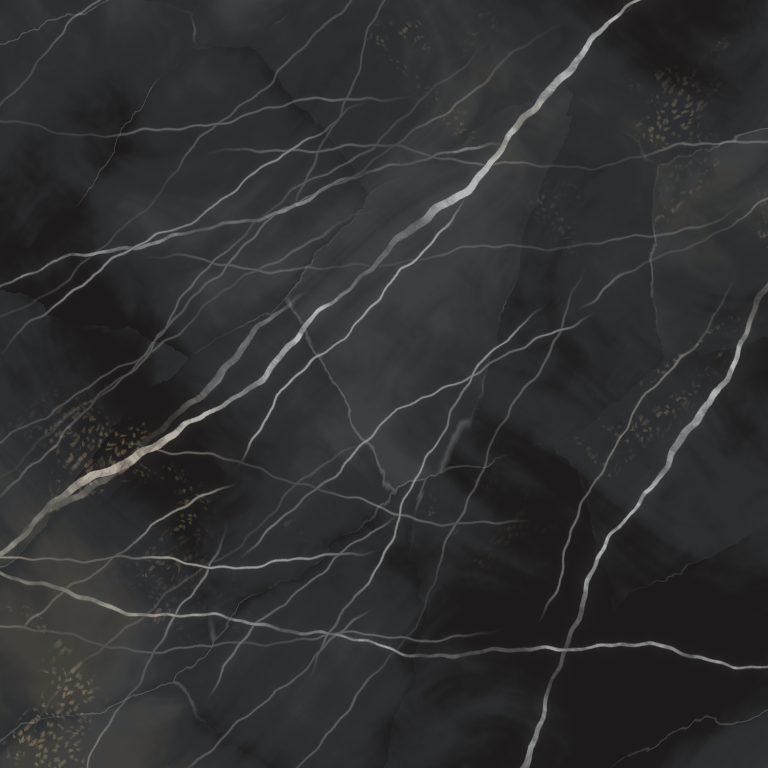
A WebGL 1 fragment shader for this texture:

```glsl
precision highp float;
// Dark polished marble: cloudy charcoal split into slanted plates and crossed by pale veins.
// Clouds are layered warped sines, plates and rusty flecks are cellular noise,
// and veins are distances to wandering lines, most of them scattered by a loop.

uniform vec2 u_resolution;

float hash(float n) { return fract(sin(n * 12.9898) * 43758.5453); }

vec2 hash2(vec2 p) {
  return fract(sin(vec2(dot(p, vec2(127.1, 311.7)), dot(p, vec2(269.5, 183.3)))) * 43758.5453);
}

vec2 direction(float angle) { return vec2(cos(angle), sin(angle)); }

// Layered sines, roughly -1 to 1
float clouds(vec2 p) {
  float sum = 0.0;
  float amplitude = 0.55;
  for (int i = 0; i < 6; i++) {
    p += 0.5 * sin(p.yx * 1.7 + vec2(1.3, 4.1));
    sum += amplitude * sin(p.x) * sin(p.y + 0.7);
    p = mat2(1.5, 1.1, -1.1, 1.5) * p + 2.3;
    amplitude *= 0.58;
  }
  return sum;
}

// Nearest distance, gap to the second nearest, and random value of the cell
vec3 cellular(vec2 p) {
  vec2 cell = floor(p);
  float first = 8.0;
  float second = 8.0;
  float id = 0.0;
  for (int y = -1; y <= 1; y++) {
    for (int x = -1; x <= 1; x++) {
      vec2 corner = cell + vec2(x, y);
      vec2 seed = hash2(corner);
      float d = length(corner + seed - p);
      if (d < first) {
        second = first;
        first = d;
        id = fract(seed.x * 7.3 + seed.y * 3.7);
      } else {
        second = min(second, d);
      }
    }
  }
  return vec3(first, second - first, id);
}

// Sideways drift of a vein along its length
float wander(float t, float seed) {
  return 0.022 * sin(t * 5.0 + seed) + 0.009 * sin(t * 14.0 + seed * 2.3)
       + 0.004 * sin(t * 33.0 + seed * 3.7) + 0.0016 * sin(t * 87.0 + seed * 5.1)
       + 0.0008 * sin(t * 190.0 + seed);
}

// Brightness of one vein; width is half its thickness
float vein(vec2 p, vec2 origin, float angle, float reach, float width, float seed) {
  vec2 along = direction(angle);
  vec2 q = p - origin;
  float t = dot(q, along);
  float d = abs(dot(q, vec2(-along.y, along.x)) + wander(t, seed));
  float swell = width * (0.65 + 0.5 * sin(t * 17.0 + seed) * sin(t * 7.3 - seed));
  float core = 1.0 - smoothstep(swell, swell + 0.0024, d);
  float halo = 0.13 * exp(-d / (0.003 + width * 2.0));
  float pulse = sin(t * 23.0 + seed * 1.7) + sin(t * 9.1 - seed);
  float strength = mix(0.4, 1.0, smoothstep(-1.3, 0.6, pulse));
  return (core + halo) * strength * (1.0 - smoothstep(reach * 0.75, reach, abs(t)));
}

void main() {
  vec2 uv = gl_FragCoord.xy / u_resolution.y;
  float fine = clouds(uv * 45.0);

  // Slanted plates with their own tone, some darkened along one edge
  vec2 slant = direction(0.72);
  vec2 bent = uv + 0.035 * vec2(clouds(uv * 6.0 + 3.0), clouds(uv * 6.0 + 9.0));
  vec2 grain = vec2(dot(bent, slant), dot(bent, vec2(-slant.y, slant.x)));
  vec3 plate = cellular(grain * vec2(2.7, 4.6) + 5.0);

  float tone = 0.16 + 1.3 * clouds(uv * 5.0 + 1.0) + 0.22 * fine;
  tone += 1.1 * (plate.z - 0.5);
  tone -= 0.9 * smoothstep(0.6, 0.7, plate.z) * exp(-plate.y * 5.0);
  tone -= 0.8 * exp(-dot(uv - vec2(0.88, 0.35), uv - vec2(0.88, 0.35)) * 14.0);

  // Charcoal between brown black and smoky grey, warmer in patches
  float rust = smoothstep(0.1, 0.6, clouds(uv * 4.0 + 7.0));
  vec3 smoke = mix(vec3(0.235, 0.243, 0.252), vec3(0.255, 0.248, 0.228), rust);
  vec3 color = mix(vec3(0.172, 0.178, 0.187), smoke, smoothstep(0.0, 1.0, tone));
  color = mix(color, vec3(0.108, 0.1, 0.1), smoothstep(0.0, 1.0, -tone));

  // Rusty flecks
  float fleck = 1.0 - smoothstep(0.1, 0.42, cellular(uv * 95.0 + fine).x);
  color += vec3(0.2, 0.16, 0.1) * fleck * rust * smoothstep(0.1, 0.5, clouds(uv * 16.0));

  // Hairline seams between plates
  float seam = 1.0 - smoothstep(0.0, 0.016, plate.y);
  color += 0.13 * seam * smoothstep(-0.1, 0.4, clouds(uv * 7.0 + 4.0));

  // Thin veins: most rise to the right, every fourth lies flat
  vec2 frayed = uv + 0.0012 * vec2(fine, -fine);
  float thin = 0.0;
  for (int i = 0; i < 24; i++) {
    float n = float(i) * 3.17 + 1.0;
    vec2 origin = vec2(hash(n), hash(n + 0.31));
    float angle = mod(float(i), 4.0) < 0.5 ? 0.5 * hash(n + 0.5) - 0.3 : 0.55 + 0.5 * hash(n + 0.5);
    float level = 0.16 + 0.55 * pow(hash(n + 0.9), 2.0);
    thin = max(thin, level * vein(frayed, origin, angle, 0.15 + 0.4 * hash(n + 0.7), 0.0004, n));
  }

  // Principal veins: two steep, two flat, and a frayed companion
  float bold = vein(frayed, vec2(0.45, 0.64), 0.7, 1.2, 0.0042, 2.0);
  bold = max(bold, 0.85 * vein(frayed, vec2(0.84, 0.32), 1.1, 0.9, 0.0032, 5.2));
  bold = max(bold, 0.75 * vein(frayed, vec2(0.5, 0.18), -0.13, 0.7, 0.0014, 8.4));
  bold = max(bold, 0.6 * vein(frayed, vec2(0.28, 0.71), 0.2, 0.42, 0.0012, 3.1));
  bold = max(bold, 0.45 * vein(frayed, vec2(0.2, 0.44), 0.8, 0.28, 0.0035, 6.3));
  bold *= 0.82 + 0.4 * clouds(uv * 90.0);

  vec3 calcite = mix(vec3(0.7, 0.71, 0.71), vec3(0.7, 0.65, 0.57), rust * 0.7);
  color = mix(color, calcite, clamp(max(thin, bold), 0.0, 1.0));
  gl_FragColor = vec4(color, 1.0);
}
```
